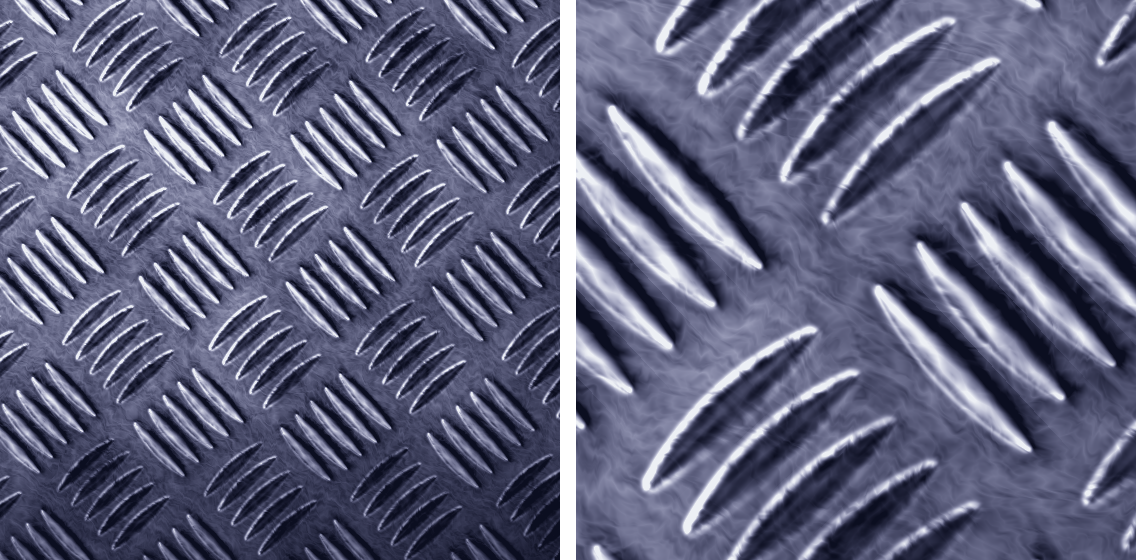
Left, the full canvas; right, a detail of the centre.
This texture is drawn by a Shadertoy shader. Its source:

```glsl
// Steel-blue tread plate: raised lens bars in groups of five, alternating diagonals.

float hash(vec2 p) {
    return fract(sin(dot(p, vec2(127.1, 311.7))) * 43758.5453);
}

// Cellular noise: distance to the nearest scattered point
float cellular(vec2 p) {
    vec2 cell = floor(p);
    float nearest = 2.0;
    for (int j = -1; j <= 1; j++)
    for (int i = -1; i <= 1; i++) {
        vec2 c = cell + vec2(i, j);
        vec2 point = c + vec2(hash(c), hash(c + 37.3));
        nearest = min(nearest, length(point - p));
    }
    return nearest;
}

// Broad stains from layered, warped sines
float stains(vec2 p) {
    float sum = 0.0, amp = 0.5;
    for (int i = 0; i < 5; i++) {
        p = mat2(0.8, -0.6, 0.6, 0.8) * p * 1.7 + 1.3;
        p += 0.6 * sin(p.yx * 1.3);
        sum += amp * sin(p.x) * sin(p.y);
        amp *= 0.7;
    }
    return sum;
}

// Signed distance to a lens with half width w and half length h
float lens(vec2 p, float w, float h) {
    p = abs(p);
    float offset = (h * h - w * w) / (2.0 * w);
    return h * p.x < offset * (p.y - h)
        ? length(p - vec2(0.0, h))
        : length(p + vec2(offset, 0.0)) - offset - w;
}

// Tone from 0 to 1 mapped to blue-tinted metal
vec3 steel(float tone) {
    tone = clamp(tone, 0.0, 1.0);
    vec3 color = mix(vec3(0.045, 0.055, 0.125), vec3(0.93, 0.94, 0.96), tone);
    color.b += 0.30 * tone * (1.0 - tone);
    return color;
}

void mainImage(out vec4 fragColor, in vec2 fragCoord) {
    vec2 p = fragCoord / iResolution.xy;

    // Tilted checkerboard of bar groups
    vec2 axisU = vec2(0.682, -0.731), axisV = vec2(0.731, 0.682);
    vec2 q = p - vec2(0.482, 0.633);
    q = vec2(dot(q, axisU), dot(q, axisV)) / 0.185;
    vec2 group = floor(q + 0.5);
    vec2 local = q - group;
    bool rising = mod(group.x + group.y, 2.0) < 0.5;
    float fade = smoothstep(0.5, 0.44, max(abs(local.x), abs(local.y)));
    if (!rising) local = local.yx;

    // Nearest of the five bars, with small differences in place and size
    float bar = clamp(floor(local.x / 0.192 + 0.5), -2.0, 2.0);
    float vary = hash(group * 5.3 + bar);
    vec2 b = local - vec2(bar * 0.192, 0.03 * (vary - 0.5));
    b.x += (rising ? 0.10 : 0.05) * (0.04 - b.y * b.y);

    // Wear: blotches, shallow scuffs on the plate and streaks along the bars
    float blotch = stains(p * 7.0);
    vec2 warped = p + 0.012 * vec2(stains(p * 19.0), stains(p * 23.0 + 4.0));
    vec2 along = vec2(dot(warped, vec2(0.80, -0.60)), dot(warped, vec2(0.60, 0.80)));
    float scuff = cellular(along * vec2(34.0, 100.0)) + cellular(along * vec2(75.0, 170.0)) - 1.0;
    float streak = cellular(b * vec2(26.0, 8.0) + group * 17.0 + bar * 9.0) - 0.5;

    float d = lens(b, 0.046, (rising ? 0.335 : 0.318) + 0.02 * vary) - 0.024 + 0.004 * scuff;
    float side = b.x / (0.062 * max(1.0 - b.y * b.y / 0.14, 0.0) + 0.014);
    float soft = 0.007 + 0.5 / (0.185 * iResolution.y);
    float inside = smoothstep(soft, -soft, d);
    float litSide = smoothstep(0.6, -0.6, side);

    // Plate between the bars
    float tone = 0.41 + 0.10 * blotch + 0.13 * scuff;
    float near = fade * exp(-max(d, 0.0) * 28.0);
    tone -= near * (rising ? 0.10 : mix(0.36, 0.16, litSide));

    // Bar faces: rising ones lie dark, falling ones catch the light
    float face;
    if (rising) {
        face = 0.10 + 0.14 * smoothstep(0.1, 1.0, side) + 0.07 * vary;
        face += 0.12 * exp(-pow((side + 0.1) * 4.0, 2.0)) * (0.5 + blotch);
    } else {
        face = mix(0.06, 0.46 + 0.12 * vary, smoothstep(0.70, 0.05, side));
        face += 0.40 * exp(-pow((side + 0.25) * 3.0, 2.0)) * (0.85 + 0.8 * streak);
        face -= 0.22 * exp(-pow((side + 0.72) * 6.0, 2.0));
    }
    tone = mix(tone, face + 0.14 * streak + 0.07 * scuff, inside);

    // Polished rims, brightest toward the light and at the near tip
    float rim = exp(-pow((d + 0.004) / 0.015, 2.0));
    float tip = smoothstep(-0.16, -0.34, b.y);
    float shine = rising ? mix(0.17, 0.72, litSide) : 0.42 * litSide;
    tone += rim * (shine + 0.22 * tip) * clamp(0.9 + 0.5 * scuff + 0.5 * blotch, 0.2, 1.5);

    // Uneven light, fading toward the lower right
    float exposure = 1.36 - 0.86 * length((p - vec2(0.24, 0.74)) * vec2(0.8, 1.0));
    exposure *= 1.0 - 0.25 * smoothstep(0.3, 0.0, p.y);
    tone = 0.32 + 1.15 * (tone * exposure - 0.35);
    fragColor = vec4(steel(tone), 1.0);
}
```
